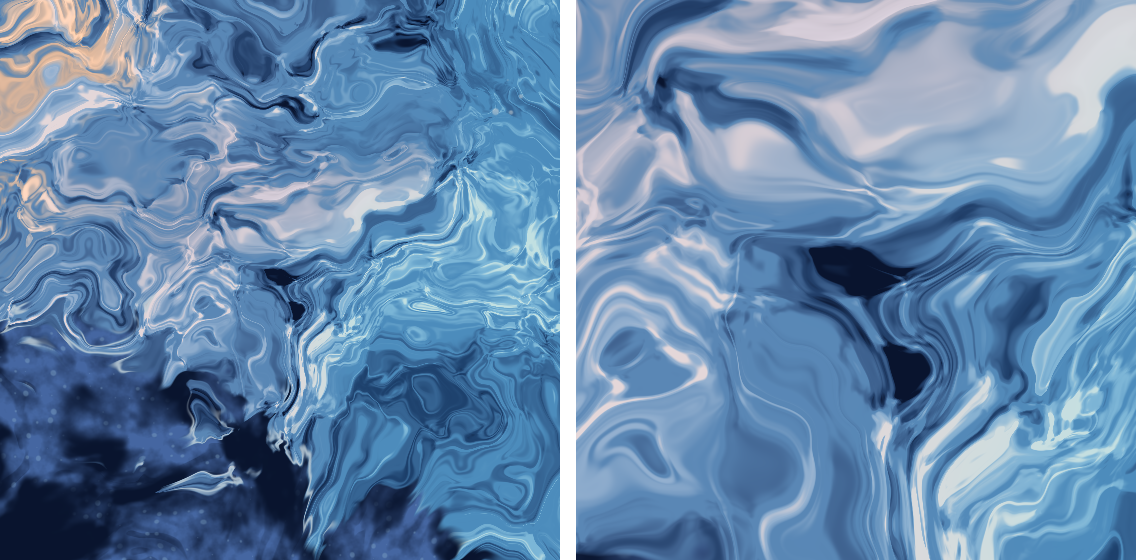
Left, the full canvas; right, a detail of the centre.
Write a WebGL 1 fragment shader that draws this texture.

```glsl
precision highp float;
// Marbled blue ice: folded glassy sheets with pale rims over a dark, cloudy pool.
// Twice-warped noise bends sheets, contour bands and streaks; a tone ramp colours
// them, and broad masks place the pool, the cyan side and the warm corner.

uniform vec2 u_resolution;

#define WARP 0.62
#define FOLD 0.34
#define SHEETS 7.0
#define BANDS 17.0
#define BAND_GAIN 0.11
#define STREAK_GAIN 0.80
#define GRIT_GAIN 0.62
#define RIM_GAIN 0.26
#define SHORE 0.35
#define BRIGHTNESS 0.59

const vec3 INK = vec3(0.035, 0.08, 0.18);
const vec3 NAVY = vec3(0.13, 0.25, 0.41);
const vec3 SLATE = vec3(0.24, 0.39, 0.56);
const vec3 AZURE = vec3(0.34, 0.54, 0.71);
const vec3 SKY = vec3(0.55, 0.70, 0.81);
const vec3 PEARL = vec3(0.86, 0.86, 0.85);
const vec3 PEACH = vec3(0.88, 0.70, 0.57);
const vec3 ROSE = vec3(0.70, 0.67, 0.72);
const vec3 VIOLET = vec3(0.27, 0.40, 0.63);

float hash(vec2 p) {
  return fract(sin(dot(p, vec2(127.1, 311.7))) * 43758.5453);
}

float noise(vec2 p) {
  vec2 i = floor(p), f = fract(p);
  f = f * f * f * (f * (f * 6.0 - 15.0) + 10.0);
  return mix(mix(hash(i), hash(i + vec2(1, 0)), f.x),
             mix(hash(i + vec2(0, 1)), hash(i + vec2(1, 1)), f.x), f.y);
}

float fbm(vec2 p) {
  float sum = 0.0, amp = 0.55;
  for (int i = 0; i < 4; i++) {
    sum += amp * noise(p);
    p = mat2(1.6, 1.2, -1.2, 1.6) * p + 5.3;
    amp *= 0.48;
  }
  return sum;
}

vec2 drift(vec2 p) {
  return vec2(fbm(p), fbm(p + vec2(31.4, 17.2))) - 0.5;
}

// Thin bright line where v crosses zero
float ridge(float v, float width) {
  return 1.0 - smoothstep(0.0, width, abs(v));
}

// Sparse bubbles of mixed size, at most one per cell
float bubbles(vec2 p) {
  vec2 cell = floor(p);
  vec2 centre = 0.3 + 0.4 * vec2(hash(cell), hash(cell + 9.0));
  float radius = 0.26 * hash(cell + 4.0);
  float d = length(fract(p) - centre);
  return (1.0 - smoothstep(radius - 0.1, radius + 0.06, d)) * step(0.6, hash(cell + 2.0));
}

vec3 iceRamp(float t) {
  vec3 c = mix(INK, NAVY, smoothstep(0.0, 0.17, t));
  c = mix(c, SLATE, smoothstep(0.17, 0.36, t));
  c = mix(c, AZURE, smoothstep(0.36, 0.56, t));
  c = mix(c, SKY, smoothstep(0.64, 0.87, t));
  return mix(c, PEARL, smoothstep(0.87, 1.08, t));
}

void main() {
  vec2 p = gl_FragCoord.xy / u_resolution;
  vec2 q = p + WARP * drift(p * 3.0 + 2.0);
  vec2 r = q + FOLD * drift(q * 5.5 + 7.0);
  vec2 s = r + 0.10 * drift(r * 13.0 + 19.0);

  // Broad regions
  float calm = smoothstep(0.55, 0.85, q.x) * smoothstep(0.3, 0.45, q.y);
  float cyan = smoothstep(0.3, 0.8, q.x);
  float dusk = 1.0 - smoothstep(0.2, 0.5, q.y);
  float shore = p.y + 0.22 * p.x + 0.45 * max(p.x - 0.5, 0.0)
              + 0.6 * (fbm(r * 6.0 + 11.0) - 0.5) - SHORE;
  float pool = 1.0 - smoothstep(-0.015, 0.015, shore);

  // Overlapping sheets, each with its own tone, shadow and lit rim
  float layer = fbm(r * 4.0 + 3.0) * SHEETS;
  float id = floor(layer), f = fract(layer);
  float sheet = mix(hash(vec2(id - 1.0, 3.0)), hash(vec2(id, 3.0)),
                    smoothstep(0.0, 0.16, f)) - 0.5;
  float rim = smoothstep(0.68, 0.88, f) * (1.0 - smoothstep(0.88, 1.0, f));
  rim *= smoothstep(0.4, 0.62, noise(p * 11.0 + 5.0));

  // Contour bands and drawn-out streaks
  float bands = sin(6.2832 * BANDS * fbm(r * 5.5 + 13.0));
  bands *= smoothstep(0.35, 0.65, noise(q * 7.0 + 21.0)) * (1.0 - 0.75 * calm);
  vec2 along = mat2(0.8, 0.6, -0.6, 0.8) * r;
  float streak = fbm(along * vec2(24.0, 5.0) + 40.0) - 0.5;
  float thread = ridge(fbm(along * vec2(12.0, 3.5) + 60.0) - 0.53, 0.035);
  thread *= smoothstep(0.45, 0.75, noise(p * 7.0 + 33.0));

  // Fine crumpled grit and dark cracks, in patches
  float patchy = smoothstep(0.3, 0.65, noise(q * 6.0 + 45.0)) * (1.0 - 0.7 * calm);
  float grit = (fbm(s * 27.0 + 55.0) - 0.5) * (0.3 + patchy);
  float crack = smoothstep(0.60, 0.68, fbm(s * 11.0 + 50.0)) * patchy;
  float fleck = smoothstep(0.66, 0.74, fbm(s * 16.0 + 65.0)) * (1.0 - 0.6 * calm);

  float tone = BRIGHTNESS + 0.05 * cyan - 0.12 * dusk
             + 0.26 * sheet + 0.62 * (fbm(r * 3.0 + 70.0) - 0.5)
             + BAND_GAIN * bands + STREAK_GAIN * streak * (1.0 - 0.5 * calm)
             + GRIT_GAIN * grit + RIM_GAIN * rim + 0.28 * thread
             + 0.3 * fleck - 0.42 * crack;
  vec3 color = iceRamp(tone);
  color *= mix(vec3(1.04, 0.98, 1.0), vec3(0.88, 1.02, 1.04), cyan);

  // Warm light on the upper left, rose frost near the middle
  float lit = smoothstep(0.5, 0.85, tone);
  float corner = 1.0 - smoothstep(0.1, 0.45, length(q - vec2(0.03, 0.93)));
  float frost = 1.0 - smoothstep(0.04, 0.26, length(q - vec2(0.36, 0.66)));
  float glow = smoothstep(0.44, 0.62, fbm(r * 6.0 + 80.0));
  color = mix(color, ROSE * (0.7 + 0.4 * tone), 0.75 * frost * lit);
  color = mix(color, PEACH * (0.6 + 0.5 * tone), 0.9 * corner * lit * glow);

  // Dark pool with soft violet clouds and fine specks
  float cloud = smoothstep(0.36, 0.62, fbm(p * 10.0 + 3.0 * (q - p) + 90.0));
  float speck = fbm(p * 34.0 + 95.0) - 0.5;
  vec3 deep = mix(INK, VIOLET, clamp(cloud * (0.8 + 0.5 * sheet + speck), 0.0, 1.0));
  deep = mix(deep, SKY, 0.35 * bubbles(p * 46.0 + 4.0 * (q - p)) * cloud);
  color = mix(color, deep, pool);

  // Glassy edge of the pool, and bubbles caught in the upper right
  float edge = ridge(shore - 0.014, 0.018) * smoothstep(0.35, 0.6, noise(p * 11.0));
  color = mix(color, mix(SKY, PEARL, 0.6), 0.85 * edge);
  float froth = 1.0 - smoothstep(0.04, 0.15, length(q - vec2(0.82, 0.93)));
  color = mix(color, PEARL, 0.6 * froth * bubbles(p * 38.0 + 3.0));

  gl_FragColor = vec4(clamp(color, 0.0, 1.0), 1.0);
}
```
